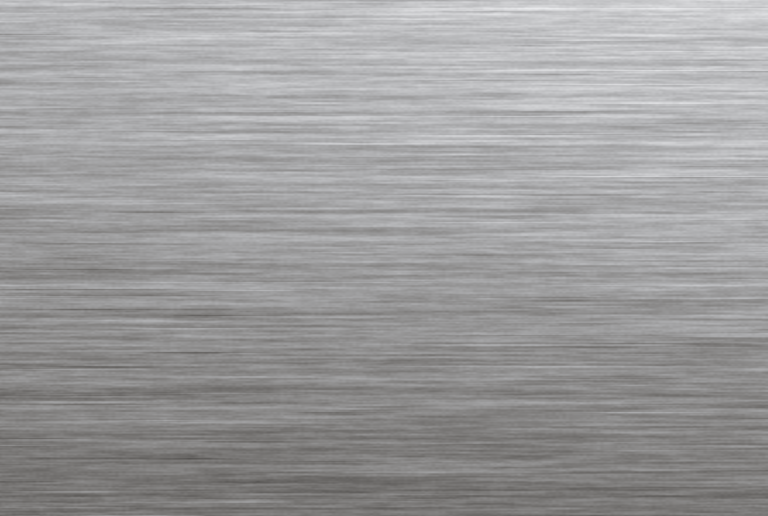
This texture is drawn by a Shadertoy shader. Its source:

```glsl
// Brushed steel sheet: a soft diagonal sheen under fine horizontal grain.
// The grain sums value noise stretched along x at several lengths and widths,
// with sparse bright and dark scratches on top.

float hash(vec2 p) {
    vec3 q = fract(vec3(p.xyx) * vec3(0.1031, 0.1030, 0.0973));
    q += dot(q, q.yzx + 33.33);
    return fract((q.x + q.y) * q.z);
}

// Value noise from -1 to 1
float noise(vec2 p) {
    vec2 cell = floor(p);
    vec2 f = fract(p);
    f = f * f * (3.0 - 2.0 * f);
    float low = mix(hash(cell), hash(cell + vec2(1.0, 0.0)), f.x);
    float high = mix(hash(cell + vec2(0.0, 1.0)), hash(cell + vec2(1.0, 1.0)), f.x);
    return 2.0 * mix(low, high, f.y) - 1.0;
}

// Horizontal streaks; each row is shifted so that cell ends never line up
float streaks(vec2 p, float along, float across, float seed) {
    float y = p.y * across;
    float row = floor(y);
    float f = smoothstep(0.0, 1.0, fract(y));
    float x = p.x * along;
    float a = noise(vec2(x + 37.0 * hash(vec2(row, seed)), row * 2.0 + 0.001));
    float b = noise(vec2(x + 37.0 * hash(vec2(row + 1.0, seed)), row * 2.0 + 2.001));
    return mix(a, b, f);
}

// Broad light: brightest at the upper right, darkest at the lower left
float sheen(vec2 uv) {
    float light = mix(0.455, 0.735, pow(uv.y, 0.9));
    light += (uv.x - 0.5) * mix(0.03, 0.07, uv.y);
    vec2 glow = (uv - vec2(0.85, 0.95)) * vec2(1.6, 2.6);
    return light + 0.045 * exp(-dot(glow, glow));
}

void mainImage(out vec4 fragColor, in vec2 fragCoord) {
    vec2 uv = fragCoord / iResolution.xy;
    vec2 p = fragCoord / iResolution.y;

    // Grain from wide soft bands down to short fine hairs
    float grain = 0.020 * streaks(p, 0.8, 38.0, 1.0);
    grain += 0.040 * streaks(p, 1.6, 105.0, 2.0);
    grain += 0.046 * streaks(p, 3.0, 215.0, 3.0);
    grain += 0.042 * streaks(p, 9.0, 260.0, 4.0);
    grain += 0.030 * streaks(p, 32.0, 285.0, 5.0);
    grain += 0.016 * noise(p * vec2(150.0, 270.0));

    // Sparse long scratches
    float bright = smoothstep(0.55, 1.0, streaks(p, 2.2, 190.0, 6.0));
    float dark = smoothstep(0.55, 1.0, streaks(p + 5.0, 2.6, 180.0, 7.0));
    grain += 0.085 * bright - 0.085 * dark;

    // Warm in the shade, faintly cool in the light
    float tone = sheen(uv) + grain;
    vec3 tint = mix(vec3(0.008, 0.0, -0.007), vec3(-0.003, 0.0, 0.009),
                    smoothstep(0.40, 0.75, tone));
    fragColor = vec4(clamp(tone + tint, 0.0, 1.0), 1.0);
}
```
